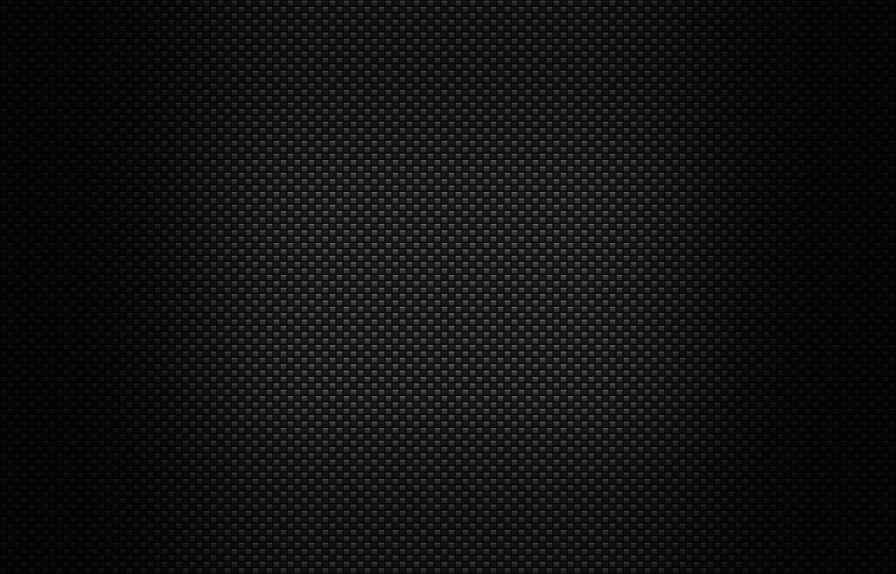
A Shadertoy shader for this pattern:

```glsl
// A dark woven carbon sheet: raised grey blocks and sunken dark blocks alternate
// in a checkerboard, separated by thin grooves, under a soft oval pool of light.
// Box-filtered bands keep edges smooth; whole repeats and cosine light make it tile.

#define REPEATS vec2(64.0, 45.0)   // checker pairs across and down
#define GROOVE vec2(0.09, 0.10)    // groove margin on each side of a block
#define RIM_HEIGHT 0.20            // bright upper lip of a raised block
#define GROOVE_TONE 0.035
#define RAISED_TONE vec2(0.17, 0.27) // bottom, top
#define SUNKEN_TONE vec2(0.075, 0.13)
#define RIM_TONE 0.39
#define EDGE_LIGHT 0.18            // light left at the side edges
#define TOP_LIGHT 0.57             // share of light kept at top and bottom
#define LIGHT_PLATEAU 0.87         // lower values widen the bright middle

const float TAU = 6.2831853;

// Share of a pixel of the given width that lies between two limits.
float bandCoverage(float x, float low, float high, float width) {
    float overlap = min(x + 0.5 * width, high) - max(x - 0.5 * width, low);
    return clamp(overlap / width, 0.0, 1.0);
}

// Tone of the weave; position is measured in blocks.
float weave(vec2 position, vec2 pixel) {
    vec2 block = floor(position);
    vec2 local = fract(position);
    bool raised = mod(block.x + block.y, 2.0) < 0.5;

    // Block face, shaded from bottom to top
    vec2 shades = raised ? RAISED_TONE : SUNKEN_TONE;
    float face = mix(shades.x, shades.y, local.y);

    // Lip catching the light on raised blocks
    float top = 1.0 - GROOVE.y;
    float rim = bandCoverage(local.y, top - RIM_HEIGHT, top, pixel.y);
    if (raised) face = mix(face, RIM_TONE, rim);

    // Grooves around the face
    float inside = bandCoverage(local.x, GROOVE.x, 1.0 - GROOVE.x, pixel.x)
                 * bandCoverage(local.y, GROOVE.y, top, pixel.y);
    return mix(GROOVE_TONE, face, inside);
}

// Oval light, flat at the borders so that opposite edges join.
float poolOfLight(vec2 uv) {
    vec2 wave = 0.5 - 0.5 * cos(TAU * uv);
    float across = smoothstep(0.0, LIGHT_PLATEAU, wave.x);
    float down = mix(TOP_LIGHT, 1.0, smoothstep(0.0, LIGHT_PLATEAU, wave.y));
    return mix(EDGE_LIGHT, 1.0, across * down);
}

void mainImage(out vec4 fragColor, in vec2 fragCoord) {
    vec2 uv = fragCoord / iResolution.xy;
    vec2 blocks = 2.0 * REPEATS;
    float tone = weave(uv * blocks, blocks / iResolution.xy);
    fragColor = vec4(vec3(tone * poolOfLight(uv)), 1.0);
}
```
